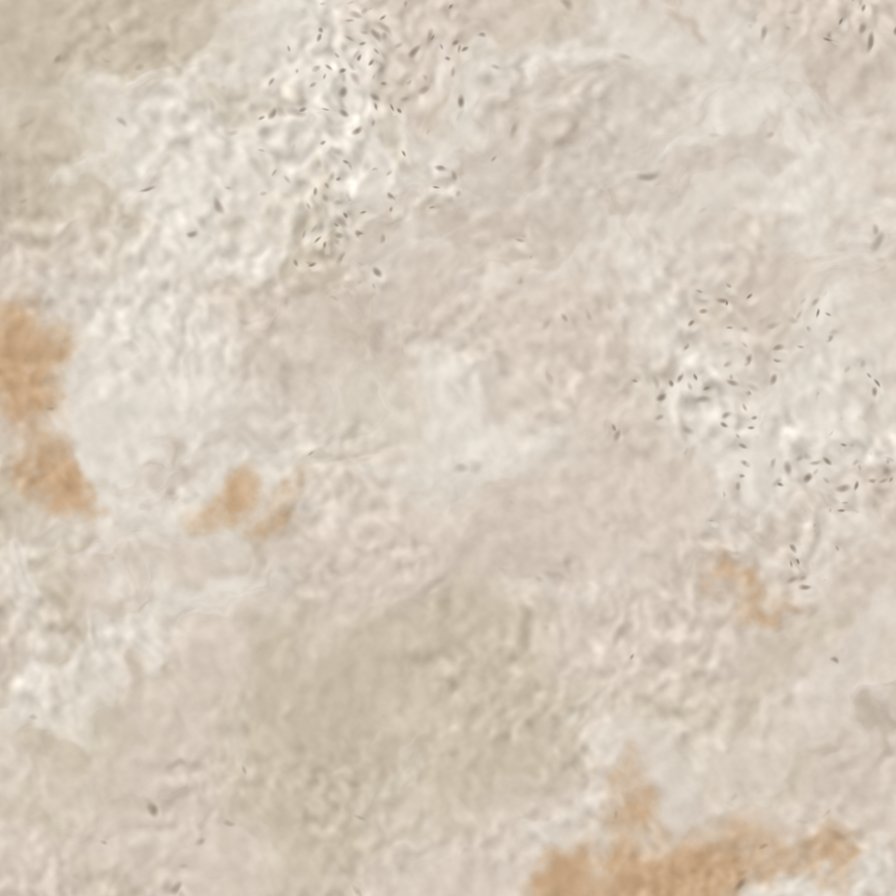
A three.js fragment shader for this texture:

```glsl
varying vec2 vUv;

#define CREAM vec3(0.885, 0.856, 0.812)
#define ROSE vec3(0.842, 0.793, 0.740)
#define SAND vec3(0.796, 0.748, 0.670)
#define SHADE vec3(0.715, 0.650, 0.585)
#define OCHRE vec3(0.770, 0.635, 0.490)
#define PIT vec3(0.420, 0.360, 0.305)
#define VEIN_ANGLE 0.6
#define PIT_SCALE 68.0
#define GRAIN_SCALE 70.0
#define GRAIN_STRENGTH 0.085
#define WARP 0.22

vec2 hash2(vec2 p) {
  vec3 q = fract(p.xyx * vec3(0.1031, 0.1030, 0.0973));
  q += dot(q, q.yzx + 33.33);
  return fract((q.xx + q.yz) * q.zy);
}

mat2 rotation(float a) {
  return mat2(cos(a), -sin(a), sin(a), cos(a));
}

float noise(vec2 p) {
  vec2 i = floor(p);
  vec2 f = fract(p);
  f = f * f * (3.0 - 2.0 * f);
  return mix(mix(hash2(i).x, hash2(i + vec2(1.0, 0.0)).x, f.x),
             mix(hash2(i + vec2(0.0, 1.0)).x, hash2(i + 1.0).x, f.x), f.y);
}

// Layered noise centred on zero
float fbm(vec2 p) {
  float sum = 0.0;
  float amp = 0.45;
  for (int i = 0; i < 5; i++) {
    sum += amp * (noise(p) - 0.5);
    p = rotation(0.65) * p * 2.03 + 17.3;
    amp *= 0.58;
  }
  return sum;
}

// Soft round region
float blob(vec2 p, vec2 center, float radius) {
  vec2 d = (p - center) / radius;
  return exp(-dot(d, d));
}

// Light and dark sides of small bumps lit from one corner
float emboss(vec2 p) {
  return noise(p + vec2(-0.3, 0.4)) - noise(p + vec2(0.3, -0.4));
}

// Scattered oval holes: x is the dark hollow, y the lit lip beside it
vec2 pits(vec2 p, float scale, float density) {
  vec2 q = p * scale;
  vec2 result = vec2(0.0);
  for (int j = -1; j <= 1; j++) {
    for (int i = -1; i <= 1; i++) {
      vec2 cell = floor(q) + vec2(float(i), float(j));
      vec2 shape = hash2(cell + 157.0);
      vec2 chance = hash2(cell + 311.0);
      vec2 d = q - cell - hash2(cell + 40.0);
      mat2 turn = rotation(shape.x * 3.14159);
      float radius = mix(0.35, 0.75, shape.y * shape.y);
      float hollow = length(turn * d * vec2(1.0, 1.9));
      float lip = length(turn * (d - vec2(0.3, -0.4)) * vec2(1.0, 1.6));
      float present = smoothstep(0.0, 0.15, density - chance.x) * mix(0.3, 1.0, chance.y);
      result = max(result, present * vec2(1.0 - smoothstep(radius * 0.1, radius, hollow),
                                          1.0 - smoothstep(0.1, 0.7, lip)));
    }
  }
  return result;
}

void main() {
  vec2 p = vUv;
  vec2 bend = vec2(fbm(p * 6.0 + 3.0), fbm(p * 6.0 + 41.0));
  vec2 w = p + WARP * bend;

  // Broad clouds of sand, shade and cream over rose
  float sand = 0.75 * blob(w, vec2(0.06, 0.93), 0.22) + 0.35 * blob(w, vec2(0.28, 0.22), 0.28);
  sand += 1.4 * fbm(w * 5.0 + 9.0);
  float pale = 0.5 * blob(w, vec2(0.72, 0.80), 0.33) + 0.9 * blob(w, vec2(0.19, 0.57), 0.13);
  pale += 1.5 * fbm(w * 6.0 + 27.0);
  vec3 color = mix(ROSE, SAND, smoothstep(0.1, 0.5, sand));
  color = mix(color, CREAM, 0.95 * smoothstep(0.08, 0.5, pale));
  color = mix(color, SHADE, 0.6 * smoothstep(0.14, 0.38, fbm(w * 9.0 + 53.0)));

  // Slanted light veins, clearest on the left
  vec2 along = rotation(VEIN_ANGLE) * w;
  along = vec2(dot(w, vec2(cos(VEIN_ANGLE), sin(VEIN_ANGLE))),
               dot(w, vec2(-sin(VEIN_ANGLE), cos(VEIN_ANGLE))));
  float streak = fbm(along * vec2(3.0, 13.0) + 5.0);
  float veined = 1.0 - smoothstep(0.3, 0.8, p.x);
  color = mix(color, CREAM, (0.3 + 0.5 * veined) * smoothstep(0.06, 0.25, streak));
  color = mix(color, SHADE, 0.3 * smoothstep(0.1, 0.3, -streak));

  // Ragged ochre stains
  float stain = blob(w, vec2(0.79, 0.03), 0.11) + 0.9 * blob(w, vec2(0.0, 0.60), 0.09);
  stain += 0.8 * blob(w, vec2(0.06, 0.44), 0.06) + 0.7 * blob(w, vec2(0.31, 0.47), 0.06);
  stain += 0.6 * blob(w, vec2(0.63, 0.02), 0.04) + 0.6 * blob(w, vec2(0.80, 0.35), 0.05);
  stain += 0.9 * fbm(p * 16.0 + 83.0) * smoothstep(0.0, 0.4, stain);
  color = mix(color, OCHRE, 0.9 * smoothstep(0.2, 0.8, stain));

  // Fine embossed grain and mottling, roughest among the pits
  float cluster = blob(w, vec2(0.45, 0.76), 0.13) + blob(w, vec2(0.85, 0.49), 0.15);
  cluster += 0.9 * blob(w, vec2(0.39, 0.92), 0.11) + 0.9 * blob(w, vec2(0.91, 0.93), 0.11);
  cluster += 0.5 * blob(w, vec2(0.76, 0.27), 0.07);
  float patchy = smoothstep(-0.14, 0.16, fbm(p * 11.0 + 19.0));
  float pitted = min(cluster * patchy, 1.0);
  vec2 g = (p + 0.04 * bend) * GRAIN_SCALE;
  float rough = 0.4 + 0.8 * smoothstep(-0.12, 0.18, fbm(p * 8.0 + 71.0)) + 1.3 * pitted;
  color += GRAIN_STRENGTH * rough * (emboss(g) + 0.6 * emboss(rotation(0.8) * g * 1.7));
  color += 0.085 * fbm(p * 24.0) + 0.05 * fbm(p * 60.0 + 7.0);

  // Clustered pits, with a few stray larger ones
  vec2 fine = pits(p + 0.04 * bend, PIT_SCALE, 0.02 + 0.75 * pitted);
  vec2 stray = pits(p + 0.06 * bend, PIT_SCALE * 0.7, 0.14 * patchy);
  color = mix(color, CREAM * 1.05, 0.7 * max(fine.y, 0.5 * stray.y));
  color = mix(color, PIT, max(0.62 * fine.x, 0.6 * stray.x));
  gl_FragColor = vec4(clamp(color, 0.0, 1.0), 1.0);
}
```
